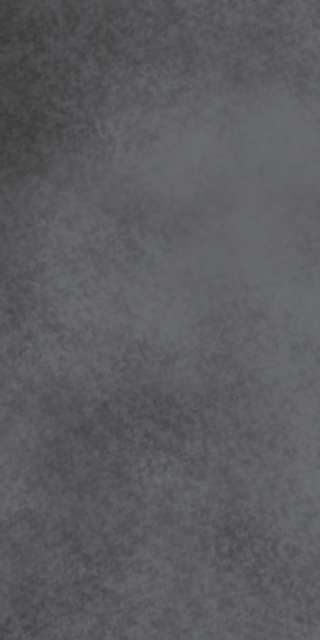
Write a WebGL 1 fragment shader that draws this texture.

```glsl
precision highp float;
// Dark weathered concrete wall: cloudy grey stains under soft fine mottling.

uniform vec2 u_resolution;

#define BASE_TONE 0.384
#define CLOUD_SCALE 3.5
#define CLOUD_AMOUNT 0.115
#define GRAIN_SCALE 52.0
#define GRAIN_AMOUNT 0.125
#define SMOOTH_GRAIN 0.28
#define TONE_CEILING 0.435
#define TINT vec3(0.990, 0.999, 1.015)

float hash(vec2 cell) {
  return fract(sin(dot(cell, vec2(127.1, 311.7))) * 43758.5453);
}

float valueNoise(vec2 p) {
  vec2 cell = floor(p);
  vec2 f = fract(p);
  f = f * f * (3.0 - 2.0 * f);
  float low = mix(hash(cell), hash(cell + vec2(1.0, 0.0)), f.x);
  float high = mix(hash(cell + vec2(0.0, 1.0)), hash(cell + 1.0), f.x);
  return mix(low, high, f.y);
}

// Layered noise centred on zero, each octave turned to hide the lattice.
float clouds(vec2 p) {
  mat2 turn = mat2(0.8, 0.6, -0.6, 0.8);
  float sum = 0.0;
  float weight = 0.5;
  for (int i = 0; i < 4; i++) {
    sum += weight * (valueNoise(p) - 0.5);
    p = turn * p * 2.03 + 17.3;
    weight *= 0.58;
  }
  return sum;
}

// Soft elliptical patch, one at its centre.
float patchAt(vec2 p, vec2 centre, vec2 radius) {
  vec2 d = (p - centre) / radius;
  return exp(-dot(d, d));
}

// Broad light and dark areas of the wall.
float broadTone(vec2 p) {
  float tone = BASE_TONE;
  tone -= 0.105 * patchAt(p, vec2(0.0, 2.0), vec2(0.50, 0.52));
  tone -= 0.050 * patchAt(p, vec2(0.0, 1.40), vec2(0.20, 0.60));
  tone -= 0.025 * patchAt(p, vec2(0.85, 1.80), vec2(0.30, 0.20));
  tone += 0.035 * patchAt(p, vec2(0.75, 1.30), vec2(0.42, 0.48));
  tone += 0.020 * patchAt(p, vec2(1.0, 0.90), vec2(0.22, 0.25));
  tone -= 0.050 * patchAt(p, vec2(0.40, 0.56), vec2(0.24, 0.25));
  tone -= 0.030 * patchAt(p, vec2(0.64, 0.78), vec2(0.16, 0.12));
  tone -= 0.050 * patchAt(p, vec2(0.0, 0.0), vec2(0.32, 0.40));
  tone -= 0.030 * patchAt(p, vec2(0.92, 0.18), vec2(0.26, 0.32));
  return tone;
}

// Small blurred specks in two sizes.
float grain(vec2 p) {
  vec2 q = mat2(0.92, 0.39, -0.39, 0.92) * p * GRAIN_SCALE;
  float coarse = valueNoise(q) - 0.5;
  float fine = valueNoise(q.yx * 1.9 + 31.7) - 0.5;
  return 0.45 * coarse + 0.55 * fine;
}

void main() {
  vec2 p = gl_FragCoord.xy / u_resolution.x;
  p.y = 2.0 * gl_FragCoord.y / u_resolution.y;

  // Stains, with ragged edges from a gentle warp
  vec2 warp = vec2(clouds(p * 4.0 + 5.1), clouds(p * 4.0 + 43.7));
  float tone = broadTone(p + 0.16 * warp);
  tone += CLOUD_AMOUNT * clouds(p * CLOUD_SCALE + 9.4);

  // Grain fades out on the worn, light areas
  float worn = patchAt(p, vec2(0.76, 1.36), vec2(0.38, 0.42));
  float rough = mix(1.0, SMOOTH_GRAIN, worn);
  rough *= 0.85 + 0.9 * clouds(p * 5.0 + 71.0);
  tone += GRAIN_AMOUNT * rough * grain(p);

  // Compress the highlights so that specks read darker than the ground
  float excess = max(tone - 0.39, 0.0);
  float room = TONE_CEILING - 0.39;
  tone = min(tone, 0.39) + room * (1.0 - exp(-excess / room));

  gl_FragColor = vec4(tone * TINT, 1.0);
}
```
